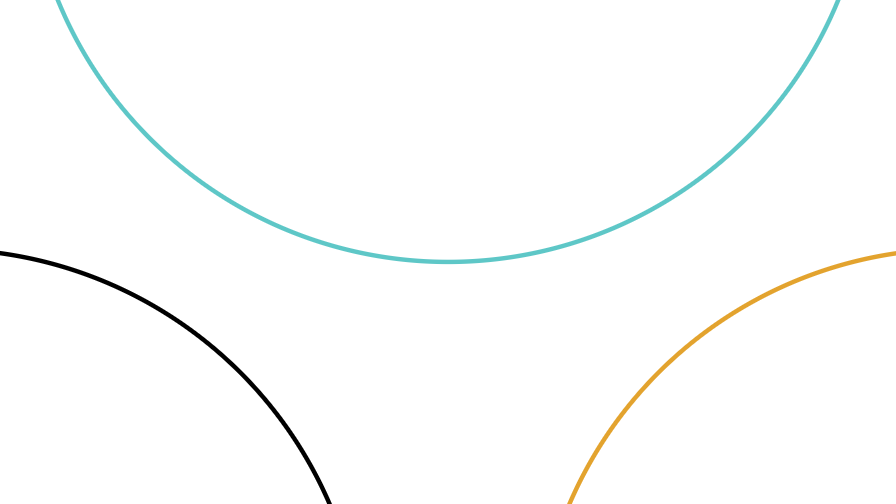
This background is drawn by a WebGL 2 fragment shader. Its source:

```glsl
#version 300 es
precision highp float;
// Three large thin rings, teal, black and amber, cropped by a white canvas.

uniform vec2 u_resolution;
out vec4 fragColor;

const vec3 WHITE = vec3(1.0);
const vec3 TEAL  = vec3(0.37, 0.78, 0.78);
const vec3 BLACK = vec3(0.0);
const vec3 AMBER = vec3(0.89, 0.64, 0.18);

const float RADIUS = 0.8366;
const float HALF_WIDTH = 0.0044;

// Distance to the edge of a ring stroke, negative inside it
float ringDistance(vec2 p, vec2 center, float radius, float halfWidth) {
    return abs(length(p - center) - radius) - halfWidth;
}

// Lay a smooth-edged ring over the base colour
vec3 drawRing(vec3 base, vec3 ink, vec2 p, vec2 center, float pixel) {
    float d = ringDistance(p, center, RADIUS, HALF_WIDTH);
    float coverage = clamp(0.5 - d / pixel, 0.0, 1.0);
    return mix(base, ink, coverage);
}

void main() {
    // Canvas height is one unit
    float pixel = 1.0 / u_resolution.y;
    vec2 p = gl_FragCoord.xy * pixel;
    // Keep the layout centred across the width
    p.x += 0.5 * (16.0 / 9.0 - u_resolution.x * pixel);

    vec3 color = WHITE;
    color = drawRing(color, TEAL, p, vec2(0.8889, 1.3169), pixel);
    color = drawRing(color, BLACK, p, vec2(-0.1144, -0.331), pixel);
    color = drawRing(color, AMBER, p, vec2(1.8984, -0.3305), pixel);

    fragColor = vec4(color, 1.0);
}
```
